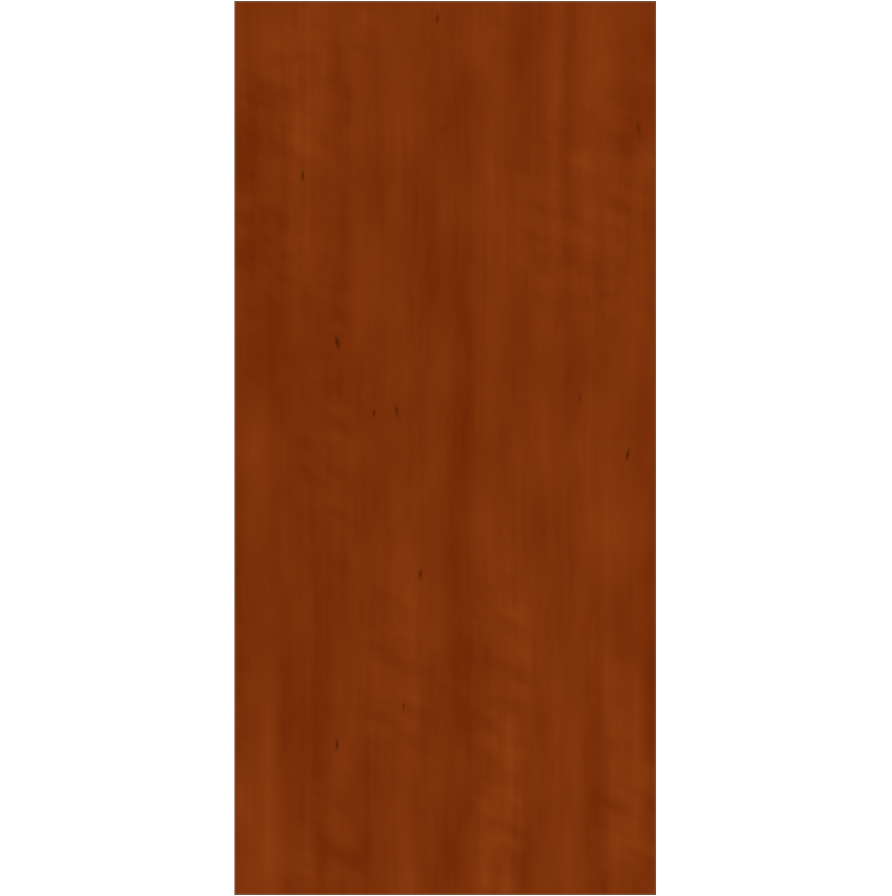
This texture is drawn by a WebGL 2 fragment shader. Its source:

```glsl
#version 300 es
precision highp float;

uniform vec2 u_resolution;
out vec4 outColor;

float hash(vec2 p) {
    vec3 q = fract(vec3(p.xyx) * 0.1031);
    q += dot(q, q.yzx + 33.33);
    return fract((q.x + q.y) * q.z);
}

float noise(vec2 p) {
    vec2 i = floor(p);
    vec2 f = fract(p);
    f = f * f * (3.0 - 2.0 * f);
    float low = mix(hash(i), hash(i + vec2(1.0, 0.0)), f.x);
    float high = mix(hash(i + vec2(0.0, 1.0)), hash(i + vec2(1.0, 1.0)), f.x);
    return mix(low, high, f.y);
}

// Fractal noise centred on zero
float fbm(vec2 p) {
    float sum = 0.0;
    float amplitude = 0.5;
    for (int i = 0; i < 4; i++) {
        sum += amplitude * (noise(p) - 0.5);
        p = p * 2.03 + vec2(17.3, 9.1);
        amplitude *= 0.5;
    }
    return sum;
}

// Tall strips of differing tone, each with one crisp side
float stripTone(vec2 p, float count) {
    float x = p.x * count + 0.5 * fbm(vec2(p.x * 8.0, p.y * 3.0));
    float cell = floor(x);
    float section = p.y * 1.6;
    float here = noise(vec2(cell * 7.0 + 0.5, section));
    float next = noise(vec2(cell * 7.0 + 7.5, section));
    return mix(here, next, smoothstep(0.65, 1.0, x - cell)) - 0.5;
}

// Sparse dark pores, stretched along the grain
float flecks(vec2 p, vec2 halfSize) {
    float cover = 0.0;
    for (int i = 0; i < 16; i++) {
        float id = float(i);
        vec2 spot = vec2(hash(vec2(id, 3.7)), hash(vec2(id, 8.2)));
        vec2 d = p - (spot * 2.0 - 1.0) * halfSize;
        d.x += d.y * (hash(vec2(id, 5.1)) - 0.5) * 0.6;
        float size = mix(0.6, 1.2, hash(vec2(id, 1.9)));
        d /= vec2(0.0016, 0.005) * size;
        cover = max(cover, exp(-dot(d, d)) * hash(vec2(id, 6.4)));
    }
    return cover;
}

float woodTone(vec2 p) {
    float bend = 0.012 * fbm(vec2(p.x * 5.0, p.y * 4.0) + 31.0);
    vec2 g = vec2(p.x + bend, p.y) + 4.0;
    float tone = 0.5 + 0.36 * stripTone(g, 27.0);
    tone += 0.62 * fbm(vec2(g.x * 42.0, g.y * 1.7));
    tone += 0.65 * fbm(vec2(g.x * 24.0, g.y * 11.0) + 53.0);
    // Short ripples across the grain appear only in patches
    float patches = smoothstep(0.4, 0.75, noise(vec2(g.x * 16.0, g.y * 4.0) + 71.0));
    tone += 0.5 * patches * fbm(vec2(g.x * 26.0, g.y * 58.0 + g.x * 22.0));
    tone += 0.2 * fbm(vec2(g.x * 170.0, g.y * 12.0));
    return tone + 0.16 * p.x;
}

float boxDistance(vec2 p, vec2 halfSize) {
    vec2 d = abs(p) - halfSize;
    return length(max(d, 0.0)) + min(max(d.x, d.y), 0.0);
}

void main() {
    vec2 p = (gl_FragCoord.xy - 0.5 * u_resolution) / u_resolution.y;
    vec2 center = vec2(-0.0008, 0.0);
    vec2 halfSize = vec2(0.2353, 0.4988);
    vec2 local = p - center;
    float pixel = 1.0 / u_resolution.y;

    // Reddish brown wood with warm highlights
    vec3 darkWood = vec3(0.425, 0.145, 0.012);
    vec3 lightWood = vec3(0.555, 0.245, 0.068);
    vec3 color = mix(darkWood, lightWood, woodTone(local));
    color *= 1.0 - 0.4 * flecks(local, halfSize);

    // Thin greyish rim and white surround
    float edge = boxDistance(local, halfSize);
    float rim = smoothstep(-0.0026, -0.0006, edge);
    color = mix(color, vec3(0.47, 0.36, 0.3), 0.7 * rim);
    float outside = smoothstep(-0.5 * pixel, 0.5 * pixel, edge);
    color = mix(color, vec3(1.0), outside);

    outColor = vec4(clamp(color, 0.0, 1.0), 1.0);
}
```
